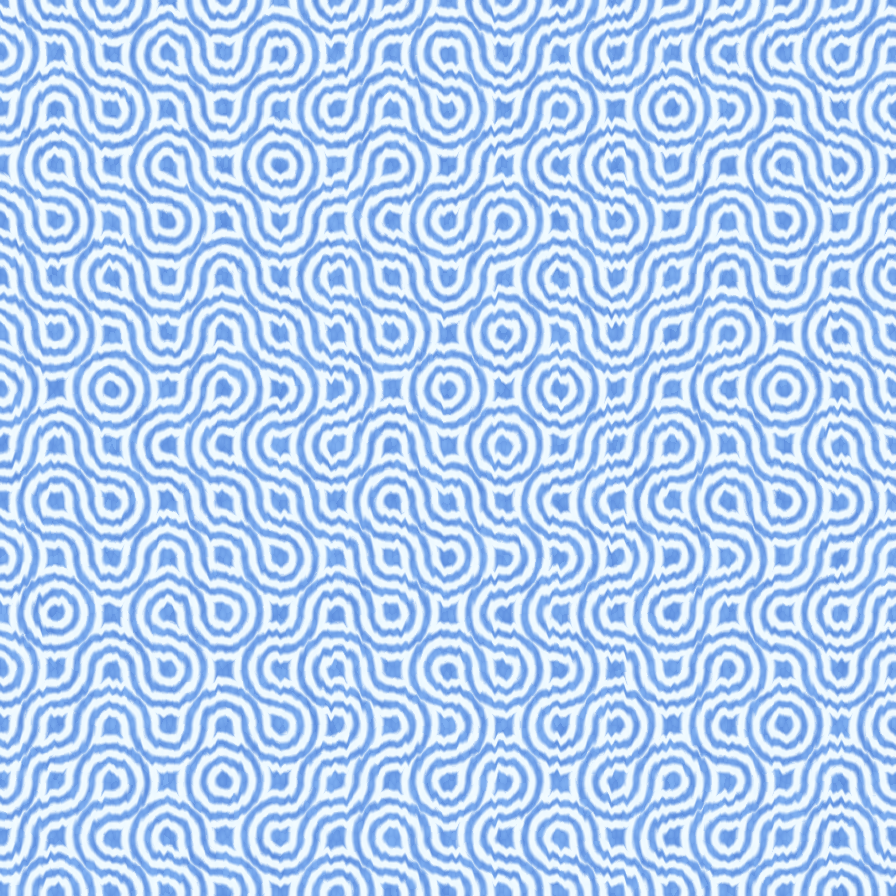
Reproduce this pattern procedurally as a WebGL 1 fragment shader.

```glsl
precision highp float;

uniform vec2 u_resolution;

const float TILES = 16.0;          // tiles across and down
const float RISE = 0.04;           // upward shift of the grid, in tiles
const float RING_GAP = 0.27;       // spacing of the three concentric lines
const float LINE_HALF = 0.073;     // half line width, in tiles
const float EDGE_SOFT = 0.042;     // softness of the dyed edge, in tiles
const float THREADS = 230.0;       // vertical threads across the canvas
const float THREAD_SLIP = 0.075;   // vertical slip of the threads, in tiles
const vec2 FLECK_GRID = vec2(170.0, 95.0);

const vec3 DEEP_BLUE = vec3(0.35, 0.54, 0.86);
const vec3 SOFT_BLUE = vec3(0.49, 0.68, 0.94);
const vec3 WHITE = vec3(0.95, 0.985, 1.0);

float hash(vec2 p) {
  vec3 q = fract(p.xyx * vec3(0.1031, 0.1030, 0.0973));
  q += dot(q, q.yzx + 33.33);
  return fract((q.x + q.y) * q.z);
}

// Distance to the nearest cell point, with a random shade for that cell
vec2 cellNoise(vec2 p) {
  vec2 base = floor(p);
  vec2 nearest = vec2(8.0, 0.0);
  for (int j = -1; j <= 1; j++) {
    for (int i = -1; i <= 1; i++) {
      vec2 cell = base + vec2(float(i), float(j));
      vec2 seed = cell + vec2(hash(cell + 17.0), hash(cell + 59.0));
      float d = length(p - seed);
      if (d < nearest.x) nearest = vec2(d, hash(cell + 101.0));
    }
  }
  return nearest;
}

// Uneven vertical slip, blended from thread to thread
float threadSlip(vec2 uv) {
  float x = uv.x * THREADS;
  float id = floor(x);
  float t = smoothstep(0.0, 1.0, x - id);
  float row = floor(uv.y * TILES * 2.0);
  float slip = mix(hash(vec2(id, row)), hash(vec2(id + 1.0, row)), t) - 0.5;
  float fade = sin(3.14159265 * fract(uv.y * TILES * 2.0));
  float steady = mix(hash(vec2(id, 301.0)), hash(vec2(id + 1.0, 301.0)), t) - 0.5;
  return slip * fade + steady;
}

// Distance to three arcs around two opposite corners of a randomly flipped tile
float truchetLines(vec2 p) {
  vec2 f = fract(p);
  if (hash(floor(p) + 7.0) < 0.5) f.x = 1.0 - f.x;
  float radius = min(length(f), length(1.0 - f));
  float fromMiddle = abs(radius - 0.5);
  return min(fromMiddle, abs(fromMiddle - RING_GAP));
}

void main() {
  float side = min(u_resolution.x, u_resolution.y);
  vec2 uv = gl_FragCoord.xy / side;

  // Woven line work
  vec2 p = uv * TILES - vec2(0.0, RISE);
  p.y += threadSlip(uv) * THREAD_SLIP;
  vec2 fleck = cellNoise(uv * FLECK_GRID);
  float soft = max(EDGE_SOFT, 0.75 * TILES / side);
  float dist = truchetLines(p) + (fleck.y - 0.5) * 0.02;
  float line = 1.0 - smoothstep(LINE_HALF - soft, LINE_HALF + soft, dist);

  // Mottled dye with slow drifts along the cloth
  float drift = sin(uv.x * 71.0 + 2.0 * sin(uv.y * 23.0))
              + sin(uv.y * 47.0 + 3.0 * sin(uv.x * 37.0));
  float tone = 0.82 - 0.5 * fleck.x + 0.5 * (fleck.y - 0.5) + 0.07 * drift;
  vec3 dye = mix(DEEP_BLUE, SOFT_BLUE, clamp(tone, 0.0, 1.0));

  vec3 bleached = WHITE - vec3(0.03, 0.015, 0.0) * fleck.x;
  gl_FragColor = vec4(mix(dye, bleached, line), 1.0);
}
```
